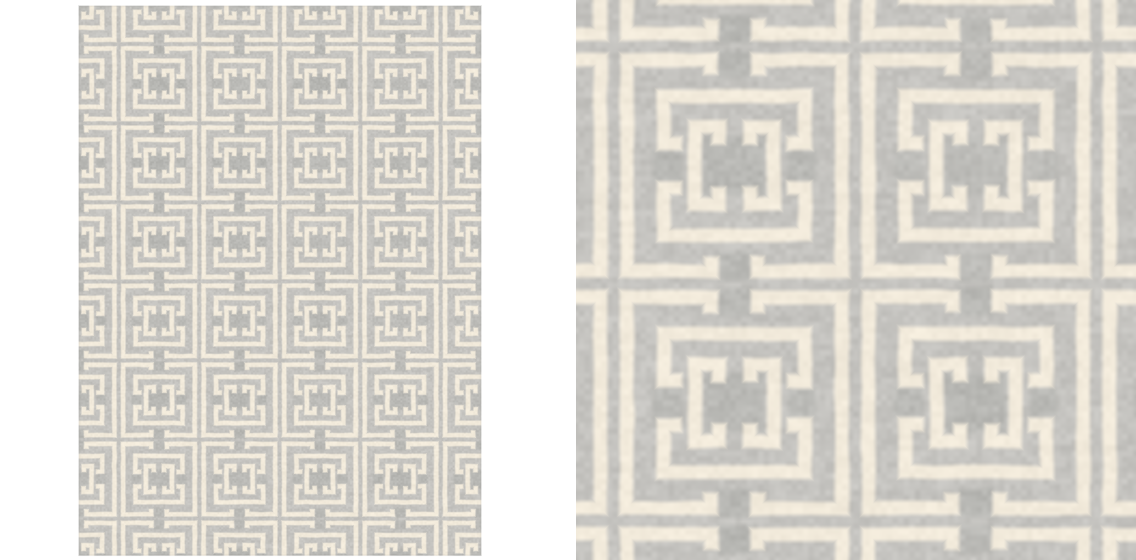
Left, the full canvas; right, a detail of the centre.
This pattern is drawn by a Shadertoy shader. Its source:

```glsl
// A woven grey rug on white, tiled with cream hooked square fret frames.

const vec2 RUG_CENTER = vec2(0.5, 0.4987);
const vec2 RUG_HALF = vec2(0.3594, 0.4910);
const vec2 GRID_ORIGIN = vec2(0.4995, 0.4975);   // a corner shared by four cells
const vec2 CELL_SIZE = vec2(0.1437, 0.1412);

// Frame values, in cells
const float LINE = 0.058;
const float OUTER_HALF = 0.474;
const float MIDDLE_HALF = 0.321;
const float INNER_HALF = 0.191;
const float OUTER_GAP = 0.068;
const float MIDDLE_GAP = 0.064;
const float INNER_GAP = 0.036;
const float SOFTNESS = 0.014;
const float WOBBLE = 0.008;

const vec3 BACKDROP = vec3(1.0);
const vec3 CREAM = vec3(0.95, 0.92, 0.86);
const vec3 GREY = vec3(0.77, 0.765, 0.75);
const vec3 DARK_GREY = vec3(0.715, 0.715, 0.70);

const float YARN_COUNT = 300.0;
const float GRAIN = 0.055;
const float STREAK = 0.025;

float hash(vec2 p) {
    return fract(sin(dot(p, vec2(12.9898, 78.233))) * 43758.5453);
}

float noise(vec2 p) {
    vec2 i = floor(p), f = fract(p);
    f = f * f * (3.0 - 2.0 * f);
    return mix(mix(hash(i), hash(i + vec2(1, 0)), f.x),
               mix(hash(i + vec2(0, 1)), hash(i + vec2(1, 1)), f.x), f.y);
}

float box(vec2 p, vec2 halfSize) {
    vec2 d = abs(p) - halfSize;
    return length(max(d, 0.0)) + min(max(d.x, d.y), 0.0);
}

// Square ring, open at top and bottom, with its ends hooked inward; q is mirrored
float hookedFrame(vec2 q, float halfSize, float gap, float hook) {
    float ring = abs(max(q.x, q.y) - halfSize + 0.5 * LINE) - 0.5 * LINE;
    float opened = max(ring, gap - q.x);
    vec2 hookHalf = 0.5 * vec2(LINE, LINE + hook);
    vec2 hookCenter = vec2(gap + hookHalf.x, halfSize - hookHalf.y);
    return min(opened, box(q - hookCenter, hookHalf));
}

float fret(vec2 q) {
    float outer = hookedFrame(q, OUTER_HALF, OUTER_GAP, 0.035);
    float middle = hookedFrame(q.yx, MIDDLE_HALF, MIDDLE_GAP, 0.046);
    float inner = hookedFrame(q, INNER_HALF, INNER_GAP, 0.046);
    return min(outer, min(middle, inner));
}

void mainImage(out vec4 fragColor, in vec2 fragCoord) {
    float side = min(iResolution.x, iResolution.y);
    vec2 uv = (fragCoord - 0.5 * iResolution.xy) / side + 0.5;
    float pixel = 1.0 / side;

    // Repeating cell with slightly uneven weaving
    vec2 grid = (uv - GRID_ORIGIN) / CELL_SIZE;
    vec2 cell = floor(grid);
    vec2 local = fract(grid) - 0.5;
    local += WOBBLE * (vec2(noise(grid * 9.0), noise(grid * 9.0 + 37.0)) - 0.5);
    vec2 q = abs(local);

    // Darker center block and connectors on the grey ground
    float block = box(q, vec2(0.125));
    block = min(block, box(q - vec2(0.0, 0.425), vec2(0.066, 0.06)));
    block = min(block, box(q - vec2(0.28, 0.0), vec2(0.06, 0.06)));
    float shade = 1.0 - smoothstep(-0.02, 0.02, block);
    shade *= 0.55 + 0.45 * hash(cell);
    vec3 ground = mix(GREY, DARK_GREY, shade);

    float blur = max(SOFTNESS, 0.75 * pixel / CELL_SIZE.y);
    float line = 1.0 - smoothstep(-blur, blur, fret(q));
    vec3 color = mix(ground, CREAM, line);

    // Yarn grain and faint horizontal streaks, quieter on the cream
    float grain = noise(uv * YARN_COUNT) - 0.5;
    float streak = noise(uv * vec2(30.0, 0.6 * YARN_COUNT)) - 0.5;
    color += (GRAIN * grain + STREAK * streak) * mix(1.0, 0.6, line);

    float edge = box(uv - RUG_CENTER, RUG_HALF);
    color *= 1.0 - 0.06 * smoothstep(-0.004, 0.0, edge);
    float rug = 1.0 - smoothstep(-pixel, pixel, edge);
    fragColor = vec4(mix(BACKDROP, color, rug), 1.0);
}
```
